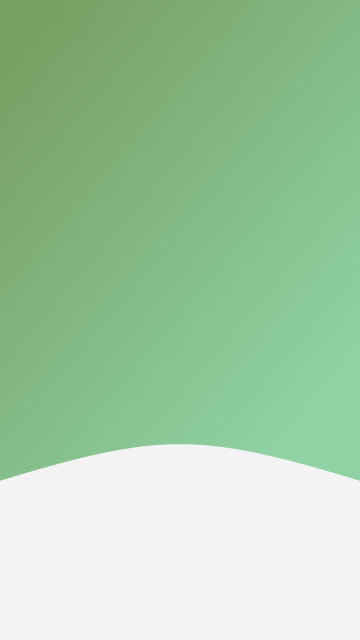
Reproduce this background procedurally as a WebGL 1 fragment shader.

```glsl
precision mediump float;
// A green diagonal gradient above a pale, gently rounded hill.
// The gradient is a clamped linear ramp; the hill's crest is a hyperbola,
// round at the top and almost straight towards both sides.

uniform vec2 u_resolution;

// Height of the hill's edge at a horizontal position from 0 to 1.
float hillHeight(float x) {
  float run = 0.2025 * (x - 0.5);
  float roundness = 0.0608;
  return 0.306 + roundness - sqrt(roundness * roundness + run * run);
}

// Dark green at the upper left, mint at the lower right.
vec3 skyColor(vec2 uv) {
  float ramp = 0.604 * uv.x + 0.913 * (1.0 - uv.y) - 0.119;
  return mix(vec3(0.470, 0.628, 0.392), vec3(0.561, 0.827, 0.644),
             clamp(ramp, 0.0, 1.0));
}

void main() {
  vec2 uv = gl_FragCoord.xy / u_resolution;

  // Coverage of the hill, softened over one pixel.
  float hill = clamp((hillHeight(uv.x) - uv.y) * u_resolution.y + 0.5, 0.0, 1.0);

  gl_FragColor = vec4(mix(skyColor(uv), vec3(0.953), hill), 1.0);
}
```
